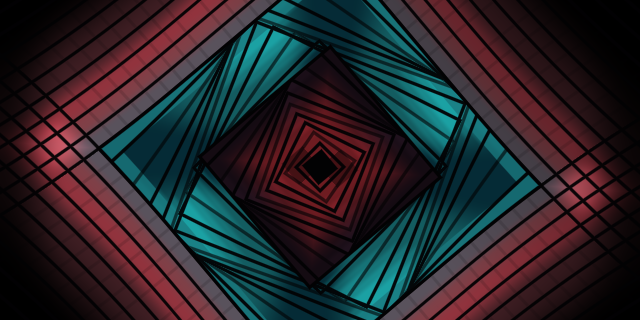
A WebGL 2 fragment shader for this background:

```glsl
#version 300 es
precision highp float;

uniform vec2 u_resolution;
out vec4 outColor;

const float PI = 3.14159265;
const vec2 CENTER = vec2(0.0, -0.022);
const float TILT = 0.70;          // resting angle of the nested squares
const float SWING = 0.53;         // extra turn halfway through a zone
const float CORE = 0.040;         // half sides of the main squares
const float INNER = 0.267;
const float OUTER = 0.480;
const float LINE = 0.0052;
const float STRIPE = 0.054;
const int LAYERS = 9;

const vec3 INK = vec3(0.008, 0.006, 0.012);
const vec3 RED = vec3(0.60, 0.15, 0.18);
const vec3 PLUM = vec3(0.11, 0.06, 0.10);
const vec3 NAVY = vec3(0.02, 0.17, 0.21);
const vec3 TEAL = vec3(0.09, 0.43, 0.45);
const vec3 CYAN = vec3(0.11, 0.66, 0.67);
const vec3 GREY = vec3(0.35, 0.32, 0.36);
const vec3 ROSE = vec3(0.50, 0.25, 0.28);
const vec3 CRIMSON = vec3(0.57, 0.20, 0.24);
const vec3 UMBER = vec3(0.25, 0.12, 0.14);

float pixel;

vec2 turn(vec2 p, float angle) {
    float c = cos(angle), s = sin(angle);
    return vec2(c * p.x + s * p.y, c * p.y - s * p.x);
}

float squareSize(vec2 p) {
    return max(abs(p.x), abs(p.y));
}

float stroke(float dist, float halfWidth) {
    return 1.0 - smoothstep(halfWidth - pixel, halfWidth + pixel, abs(dist));
}

float inside(float dist) {
    return 1.0 - smoothstep(-pixel, pixel, dist);
}

// Turning squares: x = ink lines, y = share of corners poking past their zone
vec2 twistedSquares(vec2 p, float lo, float hi) {
    float ink = 0.0, poke = 0.0;
    float size = squareSize(p);
    for (int i = 0; i < LAYERS; i++) {
        float k = (float(i) + 0.5) / float(LAYERS);
        float side = mix(lo, hi, k);
        float dist = squareSize(turn(p, SWING * sin(PI * k))) - side;
        float strength = mix(0.95, 0.62, float(i % 3 == 1));
        ink = max(ink, strength * stroke(dist, LINE));
        poke += inside(dist) * smoothstep(0.0, 0.02, size - side);
    }
    return vec2(ink, poke);
}

// Parallel lines that begin at the edge of the outer square
float stripes(float x) {
    float offset = abs(x) - OUTER;
    float cell = (fract(offset / STRIPE + 0.5) - 0.5) * STRIPE;
    return stroke(cell, LINE * 0.9) * mix(0.13, 0.95, step(-LINE, offset));
}

vec3 redZone(vec2 p, float size) {
    vec2 net = twistedSquares(p, CORE, INNER);
    vec3 color = mix(RED, PLUM, smoothstep(0.09, 0.24, size));
    color *= 0.72 + 0.20 * min(net.y, 3.0);
    // Alternating dark panes around the core
    float pane = step(p.x * p.y, 0.0) * inside(size - 0.085);
    color *= 1.0 - 0.38 * pane;
    color = mix(color, INK, net.x);
    return mix(color, INK, inside(size - CORE));
}

vec3 tealZone(vec2 p, float size) {
    vec2 net = twistedSquares(p, INNER, OUTER);
    float corner = min(abs(p.x), abs(p.y)) / size;
    vec3 color = mix(TEAL * 0.84, NAVY, smoothstep(0.35, 0.80, corner));
    color = mix(color, CYAN, min(net.y * 0.30, 0.9));
    color = mix(color, TEAL * 1.1, 0.8 * smoothstep(-pixel, pixel, size - 0.435));
    return mix(color, INK, net.x);
}

vec3 stripedZone(vec2 p, float size, float across) {
    vec3 color = mix(GREY, ROSE, smoothstep(0.51, 0.56, size));
    color = mix(color, CRIMSON, smoothstep(0.56, 0.62, size));
    color = mix(color, UMBER, smoothstep(0.62, 0.71, size));
    color *= 1.0 - smoothstep(0.68, 0.92, size);
    color *= 1.0 - 0.30 * smoothstep(0.0, 0.7, p.x);
    // Warm glow where both stripe sets cross
    float overlap = smoothstep(0.47, 0.55, min(abs(p.x), abs(p.y)));
    color += CRIMSON * 0.55 * overlap * (1.0 - smoothstep(0.58, 0.66, size));
    color *= 1.0 - 0.75 * smoothstep(0.78, 1.0, across);
    return mix(color, INK, max(stripes(p.x), stripes(p.y)));
}

void main() {
    pixel = 0.75 / u_resolution.y;
    vec2 p = (gl_FragCoord.xy - 0.5 * u_resolution) / u_resolution.y - CENTER;
    float across = abs(p.x);

    // Bend the far sides so the stripes flatten outward
    float bend = max(across - 0.45, 0.0);
    p.x -= sign(p.x) * 0.25 * bend * bend;
    p = turn(p, TILT);
    float size = squareSize(p);

    vec3 color = stripedZone(p, size, across);
    color = mix(color, tealZone(p, size), inside(size - OUTER));
    color = mix(color, redZone(p, size), inside(size - INNER));

    // Ink the borders between zones
    float border = max(stroke(size - OUTER, LINE), stroke(size - INNER, LINE));
    outColor = vec4(mix(color, INK, border), 1.0);
}
```
